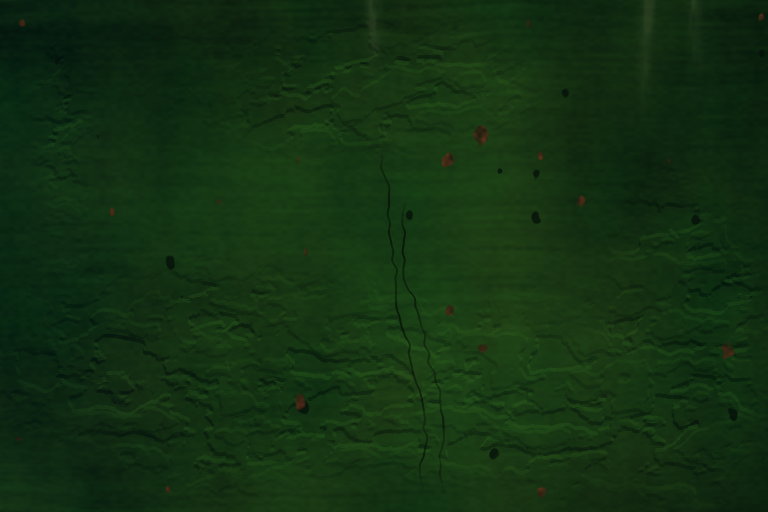
Reproduce this texture procedurally as a Shadertoy shader.

```glsl
float hash(vec2 p) {
    vec3 q = fract(vec3(p.xyx) * 0.1031);
    q += dot(q, q.yzx + 33.33);
    return fract((q.x + q.y) * q.z);
}

float noise(vec2 p) {
    vec2 i = floor(p), f = fract(p);
    f = f * f * (3.0 - 2.0 * f);
    return mix(mix(hash(i), hash(i + vec2(1, 0)), f.x),
               mix(hash(i + vec2(0, 1)), hash(i + vec2(1, 1)), f.x), f.y);
}

float fbm(vec2 p) {
    float sum = 0.0, amp = 0.5;
    for (int i = 0; i < 5; i++) {
        sum += amp * noise(p);
        p = mat2(1.6, 1.2, -1.2, 1.6) * p + 17.3;
        amp *= 0.5;
    }
    return sum / 0.97;
}

float blob(vec2 p, vec2 center, vec2 size) {
    vec2 d = (p - center) / size;
    return exp(-dot(d, d));
}

// Where the paint has blistered and peeled
float peelZone(vec2 p) {
    float zone = blob(p, vec2(0.68, 0.83), vec2(0.34, 0.13))
               + blob(p, vec2(0.38, 0.27), vec2(0.38, 0.22))
               + blob(p, vec2(1.34, 0.36), vec2(0.17, 0.3))
               + 0.8 * blob(p, vec2(0.98, 0.22), vec2(0.3, 0.2))
               + 0.6 * blob(p, vec2(0.12, 0.75), vec2(0.07, 0.25));
    return smoothstep(0.15, 0.8, zone * (0.5 + fbm(p * 7.0 + 5.0)));
}

// Height of the paint layer, stepped at flake edges
float paintHeight(vec2 p) {
    p += 0.012 * vec2(noise(p * 30.0), noise(p * 30.0 + 9.0));
    float f = fbm(p * vec2(13.0, 27.0));
    return smoothstep(0.55, 0.61, f) + 0.5 * smoothstep(0.38, 0.43, f);
}

// Thin crack wandering down the middle
float crack(vec2 p, float x, float top, float seed) {
    x += 0.075 * (1.0 - smoothstep(0.1, 0.6, p.y));
    x += 0.022 * (noise(vec2(p.y * 13.0, seed)) - 0.5) + 0.008 * (noise(vec2(p.y * 55.0, seed)) - 0.5);
    float span = smoothstep(0.02, 0.12, p.y) * (1.0 - smoothstep(top - 0.08, top, p.y));
    return span * (1.0 - smoothstep(0.0007, 0.0032, abs(p.x - x))) * (0.4 + 0.6 * noise(p * 28.0));
}

// Pale run of water from the top edge
float drip(vec2 p, float x, float len) {
    float d = (p.x - x - 0.012 * (noise(vec2(p.y * 9.0, x * 50.0)) - 0.5)) / 0.013;
    return exp(-d * d) * smoothstep(1.0 - len, 1.0, p.y) * (0.3 + noise(p * vec2(130.0, 22.0)));
}

// Round spots, one per cell at most; size is skewed to small
float spots(vec2 p, float cells, float share, float seed) {
    vec2 g = p * cells, id = floor(g) + seed;
    vec2 center = 0.3 + 0.4 * vec2(hash(id + 3.1), hash(id + 7.7));
    float radius = 0.05 + 0.13 * pow(hash(id + 11.3), 3.0);
    float d = length((fract(g) - center) * vec2(1.15, 0.9)) + 0.1 * (noise(p * 90.0) - 0.5);
    return step(hash(id), share) * (1.0 - smoothstep(radius - 0.03, radius + 0.03, d));
}

void mainImage(out vec4 fragColor, in vec2 fragCoord) {
    vec2 p = fragCoord / iResolution.y;
    p.x += 0.75 - 0.5 * iResolution.x / iResolution.y;

    // Broad light and dark areas with a vignette
    float tone = 0.03 + 0.55 * blob(p, vec2(0.8, 0.5), vec2(0.8, 0.8));
    tone += 0.2 * blob(p, vec2(0.98, 0.24), vec2(0.26, 0.2));
    tone += 0.16 * blob(p, vec2(0.7, 0.73), vec2(0.38, 0.17));
    tone += 0.85 * (fbm(p * 3.2 + 2.0) - 0.5);
    tone += 0.25 * (fbm(p * vec2(16.0, 3.0) + 40.0) - 0.5);
    tone += 0.14 * smoothstep(0.94, 0.96, p.y - 0.03 * p.x) * (1.0 - smoothstep(0.5, 0.75, p.x));

    // Horizontal brush marks and fine grain
    float brush = noise(vec2(p.x * 5.0, p.y * 120.0 + 2.0 * noise(p * 6.0)));
    tone += 0.17 * (brush - 0.5) * (0.4 + noise(p * 4.0 + 8.0));
    tone += 0.16 * (noise(p * vec2(90.0, 150.0)) - 0.5);

    // Flakes lit from below
    float zone = peelZone(p);
    float relief = paintHeight(p + vec2(0.001, 0.0035)) - paintHeight(p - vec2(0.001, 0.0035));
    tone += zone * (0.5 * clamp(relief, -0.8, 0.7) + 0.06);

    // Green from shadow to light, cooler at left, earthy in patches
    vec3 color = mix(vec3(0.036, 0.108, 0.048), vec3(0.118, 0.268, 0.088), clamp(tone, -0.25, 1.25));
    color.rb += vec2(-0.016, 0.012) * (1.0 - smoothstep(0.0, 0.55, p.x));
    color.r += 0.05 * (fbm(p * 5.0 + 70.0) - 0.5);

    // Cracks, drips, chips and rust
    float cracks = max(crack(p, 0.752, 0.72, 1.0), crack(p, 0.785, 0.63, 6.0));
    color *= 1.0 - 0.6 * cracks;
    float drips = drip(p, 0.73, 0.2) + drip(p, 1.265, 0.28) + 0.8 * drip(p, 1.36, 0.22);
    color = mix(color, vec3(0.27, 0.33, 0.2), 0.4 * clamp(drips, 0.0, 1.0));
    color = mix(color, vec3(0.02, 0.065, 0.035), 0.8 * spots(p, 13.0, 0.06, 50.0));
    vec3 rust = mix(vec3(0.13, 0.09, 0.05), vec3(0.4, 0.19, 0.11), noise(p * 110.0));
    float rustMask = spots(p, 11.0, 0.1, 20.0);
    float patchEdge = length((p - vec2(0.94, 0.737)) * vec2(1.2, 0.9)) + 0.012 * (noise(p * 80.0) - 0.5);
    rustMask = max(rustMask, 1.0 - smoothstep(0.013, 0.018, patchEdge));
    color = mix(color, rust, 0.8 * rustMask);

    fragColor = vec4(max(color, 0.0), 1.0);
}
```
